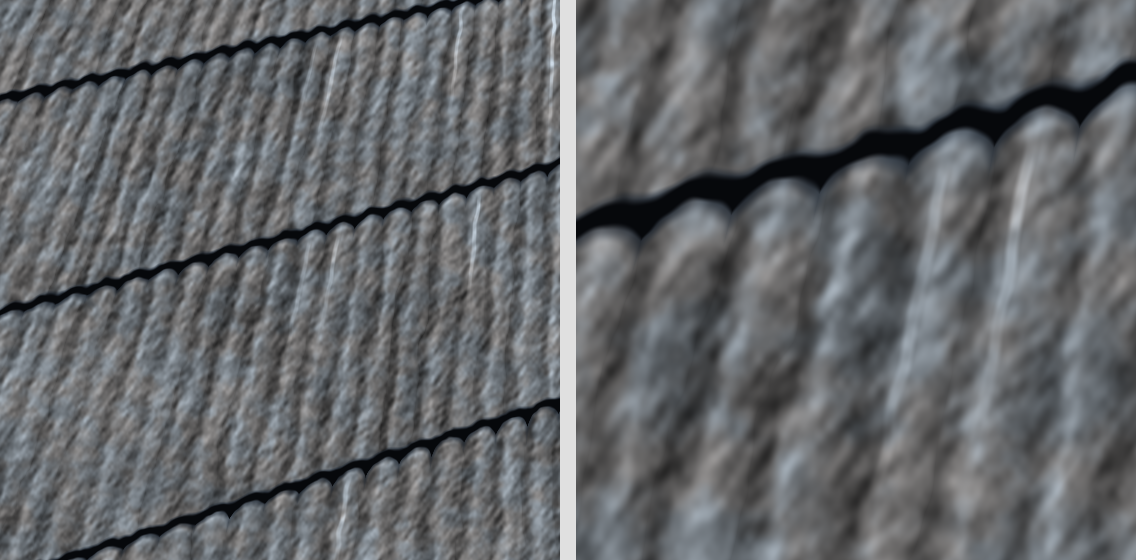
Left, the full canvas; right, a detail of the centre.
This texture is drawn by a three.js fragment shader. Its source:

```glsl
varying vec2 vUv;

const vec2 VANISHING_POINT = vec2(1.1, 3.2);  // ridges fan out from here
const float RIDGE_STEP = 0.0186;              // ridge spacing, as slope of the fan
const int SEAM_COUNT = 3;
const float SEAM_HALF_WIDTH = 0.0062;
const float SEAM_WAVE = 0.0032;
const float TOOTH_DEPTH = 0.013;
const float EDGE = 0.0022;
const float BASE_SHADE = 0.425;
const float RIDGE_CONTRAST = 0.088;
const float GRAIN_CONTRAST = 0.27;
const float SCRATCH_CHANCE = 0.17;
const vec3 WARM_TINT = vec3(1.0, 0.985, 0.98);
const vec3 COOL_TINT = vec3(0.94, 1.0, 1.055);
const vec3 SEAM_COLOR = vec3(0.025, 0.032, 0.045);
const vec3 SHADOW_COLOR = vec3(0.07, 0.11, 0.16);
const float TAU = 6.2831853;

float hash(vec2 p) {
  vec3 q = fract(vec3(p.xyx) * 0.1031);
  q += dot(q, q.yzx + 33.33);
  return fract((q.x + q.y) * q.z);
}

float noise(vec2 p) {
  vec2 i = floor(p), f = fract(p);
  f = f * f * (3.0 - 2.0 * f);
  return mix(mix(hash(i), hash(i + vec2(1.0, 0.0)), f.x),
             mix(hash(i + vec2(0.0, 1.0)), hash(i + vec2(1.0, 1.0)), f.x), f.y);
}

float fbm(vec2 p) {
  return 0.55 * noise(p) + 0.3 * noise(p * 2.1 + 7.3) + 0.15 * noise(p * 4.3 + 19.1);
}

// Height of a seam; each lower one is steeper and further apart
float seamHeight(float k, float x) {
  return 0.824 - 0.3325 * k - 0.0485 * k * k + (0.211 + 0.0545 * k) * x;
}

float ridgePhase(vec2 p, float row) {
  float fan = (p.x - VANISHING_POINT.x) / (VANISHING_POINT.y - p.y);
  return fan / RIDGE_STEP + 100.0 + hash(vec2(row, 4.0));
}

// Short slanted fibres, lit from one side
float fibreGrain(vec2 p) {
  vec2 q = vec2(0.83 * p.x - 0.56 * p.y, 0.56 * p.x + 0.83 * p.y) + 5.0;
  vec2 fine = q * vec2(135.0, 62.0);
  float relief = noise(fine) - noise(fine + vec2(0.75, -0.4));
  float speckle = noise(p * vec2(190.0, 150.0) + 31.0) - 0.5;
  return 0.55 * relief + 0.4 * (noise(q * vec2(80.0, 38.0)) - 0.5) + 0.25 * speckle;
}

float ridgeShade(vec2 p, float row) {
  float bend = fbm(p * vec2(34.0, 16.0) + row * 9.0) - 0.5;
  float phase = ridgePhase(p, row) + 0.5 * bend;
  float id = floor(phase);
  float strength = 0.65 + 0.6 * noise(vec2(phase * 0.7, p.y * 7.0 + row * 13.0));
  float main = -cos(TAU * phase) - 0.3 * sin(TAU * phase);
  float sub = cos(TAU * (2.0 * phase + 0.15)) * noise(vec2(phase * 0.5, p.y * 4.0 + 40.0));
  float groove = pow(abs(2.0 * fract(phase) - 1.0), 6.0);
  float depth = hash(vec2(floor(phase + 0.5), row + 20.0));
  float uneven = noise(vec2(phase, row * 17.0 + p.y * 3.0)) - 0.5;
  return RIDGE_CONTRAST * (strength * main + 0.75 * sub - 0.9 * depth * groove
         + 0.7 * uneven + 0.25 * (hash(vec2(id, row)) - 0.5) * (1.0 - groove));
}

// Thin bright scratches along a few ridges
float scratch(vec2 p, float row) {
  float phase = ridgePhase(p, row) + 0.1 * noise(p * 40.0);
  vec2 id = vec2(floor(phase), row + 50.0);
  float chosen = step(1.0 - SCRATCH_CHANCE, hash(id));
  float line = 1.0 - smoothstep(0.03, 0.11, abs(fract(phase) - 0.5));
  float below = seamHeight(row - 1.0, p.x) - p.y;
  float span = smoothstep(0.01, 0.04, below)
             * (1.0 - smoothstep(0.12, 0.32, below + 0.1 * hash(id + 3.0)));
  return chosen * line * span * smoothstep(0.3, 0.8, p.x) * (0.5 + 0.5 * noise(p * 70.0));
}

void main() {
  vec2 p = vUv;
  float row = 0.0;
  float seam = 0.0;
  float shadow = 0.0;
  float rim = 0.0;

  // Scalloped seams with teeth that run down into the grooves
  for (int i = 0; i < SEAM_COUNT; i++) {
    float k = float(i);
    float phase = ridgePhase(p, k + 1.0);
    float groove = abs(2.0 * fract(phase) - 1.0);
    float size = hash(vec2(floor(phase + 0.5), k + 70.0));
    float rough = noise(p * 85.0 + k * 11.0) - 0.5;
    float d = p.y - seamHeight(k, p.x) + SEAM_WAVE * cos(TAU * phase) + 0.004 * rough;
    row += 1.0 - step(0.0, d);

    float growth = (0.45 + 0.3 * k) * (0.55 + 0.6 * p.x);
    float tooth = TOOTH_DEPTH * growth * (0.4 + size) * pow(groove, 5.0);
    float top = 1.0 - smoothstep(-EDGE, EDGE, d - SEAM_HALF_WIDTH);
    float bottom = smoothstep(-EDGE, EDGE, d + SEAM_HALF_WIDTH + tooth);
    seam = max(seam, top * bottom);

    float reach = 0.005 + 2.3 * tooth;
    float soft = smoothstep(-reach - 0.006, 0.0, d + SEAM_HALF_WIDTH);
    float above = 1.0 - smoothstep(0.0, 0.006, d - SEAM_HALF_WIDTH);
    shadow = max(shadow, soft * above * (0.5 + 0.35 * groove));
    float lip = d + SEAM_HALF_WIDTH + 0.009;
    rim += exp(-lip * lip / 0.00003) * (1.0 - groove) * (0.5 + 0.3 * k);
  }

  // Weathered grey surface
  float patches = fbm(p * vec2(9.0, 7.0) + row * 5.0) - 0.5;
  float shade = BASE_SHADE + ridgeShade(p, row) + GRAIN_CONTRAST * fibreGrain(p);
  shade += 0.13 * patches + 0.09 * rim + 0.3 * scratch(p, row);
  float coolness = smoothstep(0.25, 0.75, fbm(p * 26.0 + 3.0) + 0.5 * (shade - 0.42));
  vec3 color = clamp(shade, 0.12, 0.86) * mix(WARM_TINT, COOL_TINT, coolness);

  color = mix(color, SHADOW_COLOR, 0.85 * shadow);
  color = mix(color, SEAM_COLOR, seam);
  gl_FragColor = vec4(color, 1.0);
}
```
